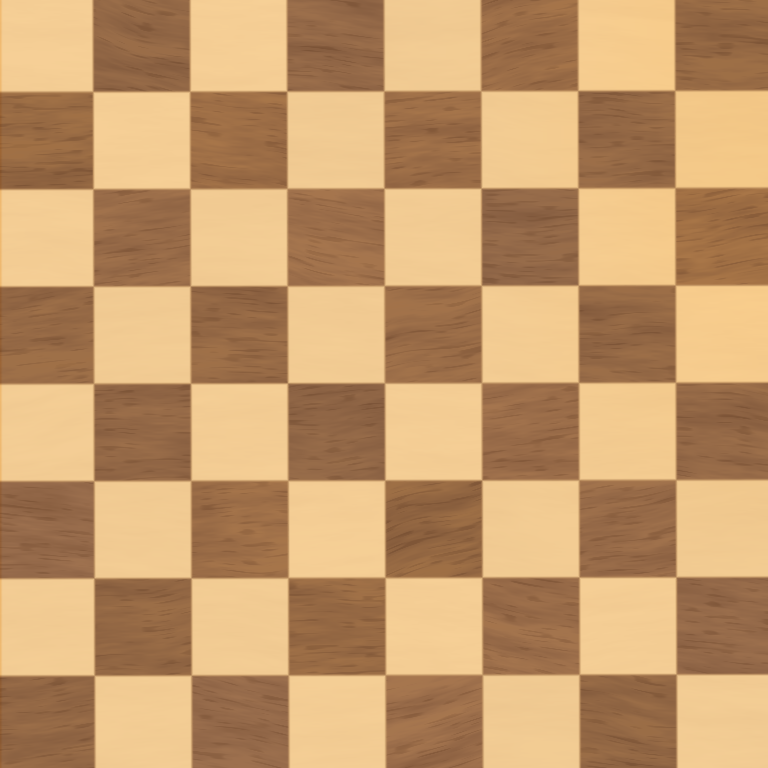
Write a WebGL 2 fragment shader that draws this pattern.

```glsl
#version 300 es
precision highp float;
// Inlaid wooden checkerboard: eight by eight squares of pale maple and brown walnut.

uniform vec2 u_resolution;
out vec4 fragColor;

const vec2 CELL_SIZE = vec2(0.1263, 0.1267);
const vec3 MAPLE = vec3(0.952, 0.802, 0.580);
const vec3 MAPLE_SHADE = vec3(0.900, 0.740, 0.530);
const vec3 WALNUT_DARK = vec3(0.450, 0.295, 0.185);
const vec3 WALNUT_GREY = vec3(0.605, 0.435, 0.310);
const vec3 WALNUT_GOLD = vec3(0.635, 0.445, 0.270);
const vec3 SEAM = vec3(0.750, 0.570, 0.370);

float hash(vec2 p) {
    return fract(sin(dot(p, vec2(127.1, 311.7))) * 43758.5453);
}

float noise(vec2 p) {
    vec2 i = floor(p);
    vec2 f = fract(p);
    f = f * f * (3.0 - 2.0 * f);
    float low = mix(hash(i), hash(i + vec2(1.0, 0.0)), f.x);
    float high = mix(hash(i + vec2(0.0, 1.0)), hash(i + vec2(1.0)), f.x);
    return mix(low, high, f.y);
}

vec2 rotate(vec2 p, float angle) {
    float c = cos(angle);
    float s = sin(angle);
    return vec2(c * p.x + s * p.y, c * p.y - s * p.x);
}

// Board coordinates, one unit per square, with a slight skew.
vec2 boardCoords(vec2 uv) {
    vec2 offset = vec2(0.0026 + 0.0026 * uv.y, 0.0069 - 0.0020 * uv.x);
    return (uv + offset) / CELL_SIZE;
}

// Signed distance to the nearest grid line, positive in even squares.
vec2 stripeDistance(vec2 c) {
    return 2.0 * (abs(fract((c - 0.5) * 0.5) - 0.5) - 0.25);
}

// Long fibres: octaves of noise stretched along x, centred on zero.
float fibres(vec2 p, vec2 seed) {
    float sum = 0.0;
    float weight = 0.5;
    vec2 scale = vec2(0.9, 5.0);
    for (int i = 0; i < 4; i++) {
        sum += weight * (noise(p * scale + seed) - 0.5);
        scale *= vec2(2.1, 2.2);
        weight *= 0.72;
        seed += 17.3;
    }
    return sum;
}

vec3 walnut(vec2 local, vec2 id, float warmth) {
    vec2 seed = 40.0 * vec2(hash(id + 3.1), hash(id + 8.7));
    vec2 p = rotate(local, (hash(id + 1.7) - 0.45) * 0.55);
    p.y += 0.10 * (noise(p * 1.6 + seed) - 0.5);

    float grain = fibres(p, seed);
    float pores = smoothstep(0.66, 0.92, noise(p * vec2(5.0, 46.0) + seed));
    float gold = clamp(0.75 * hash(id + 5.3) + 0.35 * warmth + 0.6 * grain, 0.0, 1.0);

    vec3 color = mix(WALNUT_GREY, WALNUT_GOLD, gold);
    color = mix(color, WALNUT_DARK, clamp(0.18 - 0.75 * grain + 0.30 * pores, 0.0, 0.85));
    return color * (0.96 + 0.09 * hash(id + 9.9));
}

vec3 maple(vec2 local, vec2 id, float warmth) {
    vec2 seed = 40.0 * vec2(hash(id + 2.3), hash(id + 6.1));
    vec2 p = rotate(local, (hash(id + 4.9) - 0.5) * 0.24);
    p.y += 0.12 * (noise(p * 1.3 + seed) - 0.5);

    float shade = clamp(0.10 - 0.42 * fibres(p, seed), 0.0, 0.6);
    vec3 color = mix(MAPLE, MAPLE_SHADE, shade);
    color *= 0.995 + 0.02 * hash(id + 7.7);
    return color * mix(vec3(1.0), vec3(1.01, 0.985, 0.92), warmth);
}

void main() {
    vec2 uv = gl_FragCoord.xy / u_resolution;
    vec2 board = boardCoords(uv);
    vec2 id = floor(board);
    vec2 local = board - id - 0.5;

    // Warmer light toward the upper right corner.
    float warmth = smoothstep(0.55, 1.0, uv.x) * smoothstep(0.1, 0.8, uv.y);

    // Soft-edged checker mask; even squares are walnut.
    vec2 stripes = stripeDistance(board);
    float pixel = 1.0 / (min(u_resolution.x, u_resolution.y) * CELL_SIZE.x);
    float soft = max(0.012, pixel);
    vec2 side = 2.0 * smoothstep(-soft, soft, stripes) - 1.0;
    float walnutMask = 0.5 + 0.5 * side.x * side.y;

    vec3 color = mix(maple(local, id, warmth), walnut(local, id, warmth), walnutMask);

    // Thin tan glue seam between squares.
    float seamDistance = min(abs(stripes.x), abs(stripes.y));
    float seam = 1.0 - smoothstep(0.0, max(0.022, pixel), seamDistance);
    color = mix(color, SEAM, 0.45 * seam);

    // Faint golden rim along the left border.
    float rim = 1.0 - smoothstep(0.0, 0.004, uv.x);
    color *= mix(vec3(1.0), vec3(0.98, 0.90, 0.75), rim);

    fragColor = vec4(color, 1.0);
}
```
